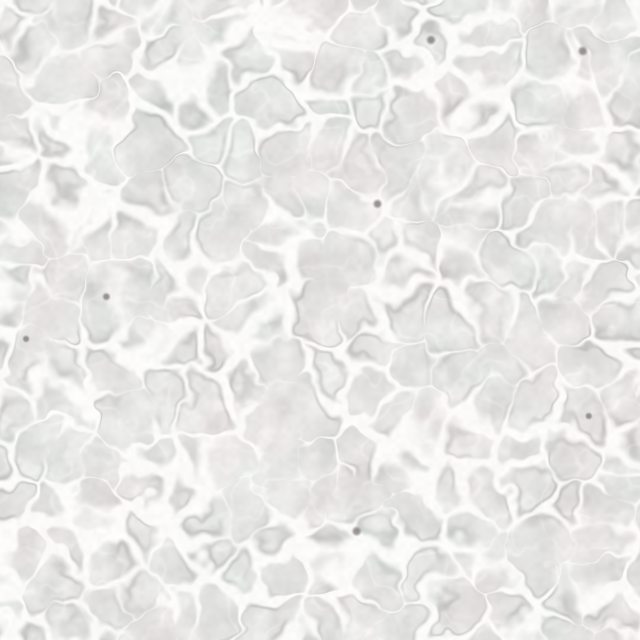
This texture is drawn by a Shadertoy shader. Its source:

```glsl
float hash(vec2 p) {
    vec3 q = fract(p.xyx * 0.1031);
    q += dot(q, q.yzx + 33.33);
    return fract((q.x + q.y) * q.z);
}

vec2 hash2(vec2 p) {
    return vec2(hash(p + 17.0), hash(p + 71.0));
}

float noise(vec2 p) {
    vec2 i = floor(p), f = fract(p);
    f = f * f * (3.0 - 2.0 * f);
    vec2 e = vec2(1.0, 0.0);
    return mix(mix(hash(i), hash(i + e), f.x),
               mix(hash(i + e.yx), hash(i + e.xx), f.x), f.y);
}

float fbm(vec2 p) {
    float sum = 0.0, amp = 0.55;
    for (int i = 0; i < 3; i++) {
        sum += amp * noise(p);
        p = mat2(1.6, 1.2, -1.2, 1.6) * p + 9.7;
        amp *= 0.5;
    }
    return sum;
}

// Rounded distance to the nearest cell border
float borderDistance(vec2 p) {
    vec2 cell = floor(p);
    float nearest = 9.0, total = 0.0;
    for (int y = -2; y <= 2; y++)
    for (int x = -2; x <= 2; x++) {
        vec2 id = cell + vec2(x, y);
        vec2 toSeed = id + hash2(id) - p;
        float d2 = dot(toSeed, toSeed);
        nearest = min(nearest, d2);
        total += exp(-8.0 * d2);
    }
    return -log(max(total * exp(8.0 * nearest) - 1.0, 0.0002)) / 14.0;
}

// Sparse dark specks
float specks(vec2 uv) {
    vec2 p = uv * 8.0, id = floor(p);
    vec2 center = 0.2 + 0.6 * hash2(id + 40.0);
    float radius = mix(0.025, 0.055, hash(id + 5.0));
    float dist = length(fract(p) - center);
    return step(hash(id + 90.0), 0.1) * (1.0 - smoothstep(radius * 0.4, radius * 1.5, dist));
}

void mainImage(out vec4 fragColor, in vec2 fragCoord) {
    vec2 uv = fragCoord / iResolution.y;
    vec2 p = uv * 15.0 + 30.0;

    // Bend the cells into uneven shapes
    vec2 bend = vec2(noise(p * 1.4), noise(p * 1.4 + 50.0)) - 0.5;
    vec2 ripple = vec2(noise(p * 4.0 + 20.0), noise(p * 4.0 + 80.0)) - 0.5;
    float border = borderDistance(p + 0.6 * bend + 0.2 * ripple);

    // Pale gaps that swell and fade out
    float gapWidth = mix(-0.17, 0.24, fbm(p * 0.9 + 13.0));
    float depth = border - gapWidth;
    float gap = 1.0 - smoothstep(-0.04, 0.09, depth);

    // Shaded rims inside the cells
    float rim = exp(-pow((depth - 0.12) / 0.06, 2.0));
    rim *= smoothstep(-0.08, 0.04, gapWidth) * smoothstep(0.3, 0.75, noise(p * 1.3 + 60.0));

    // Cloudy interior with soft pale creases
    float cloud = fbm(p * 1.8 + 35.0) - 0.48;
    float crease = smoothstep(0.86, 1.0, 1.0 - abs(2.0 * fbm(p * 1.2 + 77.0) - 0.96));
    float grain = noise(p * 9.0) - 0.5;
    float tone = 0.892 + 0.13 * cloud + 0.025 * crease + 0.022 * grain - 0.09 * rim;
    tone = mix(tone, 0.982 + 0.025 * grain, gap);

    // Faint pink and green tints
    float tint = (fbm(p * 0.8 + 110.0) - 0.48) * (1.0 - 0.7 * gap);
    vec3 color = tone + vec3(0.004, 0.001, -0.004) + tint * vec3(0.035, -0.012, 0.005);
    color = mix(color, vec3(0.53, 0.51, 0.51), 0.85 * specks(uv));
    fragColor = vec4(clamp(color, 0.0, 1.0), 1.0);
}
```
